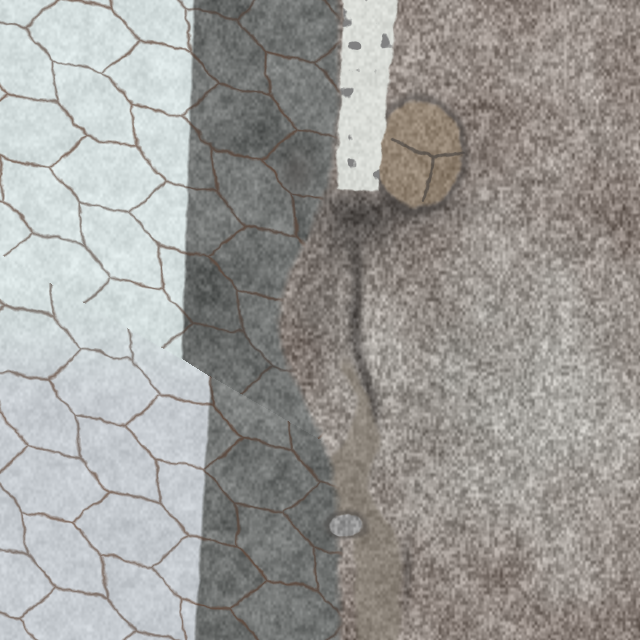
Give the GLSL for this texture, as a WebGL 1 fragment shader.

```glsl
precision highp float;
// Painted hexagonal pavers beside worn asphalt, with a white bar and a round patch.
uniform vec2 u_resolution;

// Paver lattice: two hexagons per cell, y measured downward
const vec2 STEP_A = vec2(0.124, 0.069);
const vec2 STEP_B = vec2(-0.083, 0.151);
const vec2 HEX_R = vec2(0.090, 0.010);
const vec2 HEX_BL = vec2(-0.045, 0.042);
const vec2 ORIGIN_UPPER = vec2(0.169, 0.273);
const vec2 ORIGIN_LOWER = vec2(0.163, 0.606);
const float JOINT_WIDTH = 0.0027;
const float GRAIN = 0.40;
const vec3 PAINT_UPPER = vec3(0.83, 0.87, 0.87);
const vec3 PAINT_LOWER = vec3(0.77, 0.79, 0.81);
const vec3 PAVER = vec3(0.44, 0.45, 0.445);
const vec3 JOINT = vec3(0.33, 0.28, 0.25);
const vec3 ASPHALT_WARM = vec3(0.555, 0.515, 0.49);
const vec3 ASPHALT_PALE = vec3(0.64, 0.63, 0.61);
const vec3 SAND = vec3(0.53, 0.50, 0.46);
const vec3 CLAY = vec3(0.56, 0.50, 0.43);
const vec3 STAIN = vec3(0.28, 0.265, 0.255);

float hash(vec2 p) {
  vec3 h = fract(p.xyx * 0.1031);
  h += dot(h, h.yzx + 33.33);
  return fract((h.x + h.y) * h.z);
}
float noise(vec2 p) {
  vec2 i = floor(p), f = fract(p);
  f = f * f * (3.0 - 2.0 * f);
  return mix(mix(hash(i), hash(i + vec2(1, 0)), f.x),
             mix(hash(i + vec2(0, 1)), hash(i + vec2(1, 1)), f.x), f.y);
}
float fbm(vec2 p) {
  float sum = 0.0, amp = 0.533;
  for (int i = 0; i < 4; i++) {
    sum += amp * noise(p);
    p = p * 2.03 + 17.1;
    amp *= 0.5;
  }
  return sum;
}
float bell(float x) { return exp(-x * x); }
float blob(vec2 p, vec2 c, vec2 r) { return bell(length((p - c) / r)); }
float inside(float d, float soft) { return 1.0 - smoothstep(-soft, soft, d); }

float segment(vec2 p, vec2 a, vec2 b) {
  vec2 e = b - a;
  return length(p - a - e * clamp(dot(p - a, e) / dot(e, e), 0.0, 1.0));
}
float slab(vec2 p, vec2 a, vec2 b) {
  vec2 n = normalize(vec2(a.y - b.y, b.x - a.x));
  return abs(dot(p, n)) - abs(dot(a, n));
}
// Symmetric hexagon from three consecutive corners
float hexagon(vec2 p, vec2 a, vec2 b, vec2 c) {
  return max(slab(p, a, b), max(slab(p, b, c), slab(p, c, -a)));
}
// Joint distance and random tone of the enclosing paver
vec2 pavers(vec2 p) {
  float det = STEP_A.x * STEP_B.y - STEP_A.y * STEP_B.x;
  vec2 cell = floor(vec2(p.x * STEP_B.y - p.y * STEP_B.x,
                         STEP_A.x * p.y - STEP_A.y * p.x) / det + 0.5);
  vec2 br = STEP_A - HEX_R, mid = 0.5 * (STEP_A + STEP_B);
  vec2 best = vec2(1, 0);
  for (int j = -1; j <= 1; j++) {
    for (int i = -1; i <= 1; i++) {
      vec2 id = cell + vec2(i, j);
      vec2 d = p - id.x * STEP_A - id.y * STEP_B;
      float wide = hexagon(d, HEX_R, br, HEX_BL);
      float tall = hexagon(d - mid, HEX_BL - mid, br - mid, HEX_BL + STEP_A - mid);
      if (wide < best.x) best = vec2(wide, hash(id + 40.0));
      if (tall < best.x) best = vec2(tall, hash(id + 90.5));
    }
  }
  return vec2(abs(best.x), best.y);
}

void main() {
  vec2 q = gl_FragCoord.xy / u_resolution;
  q.y = 1.0 - q.y;
  float px = 1.0 / u_resolution.y;
  float broad = fbm(q * 9.0) - 0.5, rough = fbm(q * 45.0 + 7.0) - 0.5;
  float speck = 0.6 * noise(q * vec2(240, 190)) + 0.4 * noise(q * 120.0 + 31.0) - 0.5;
  vec2 w = q + 0.012 * vec2(rough, fbm(q * 45.0 + 60.0) - 0.5);

  // Asphalt with stains and a winding crack
  float pale = blob(q, vec2(0.77, 0.62), vec2(0.27, 0.25));
  vec3 col = mix(ASPHALT_WARM, ASPHALT_PALE, clamp(pale + broad, 0.0, 1.0));
  col += GRAIN * speck + 0.16 * broad + 0.12 * rough;
  float stain = 0.85 * blob(w, vec2(0.56, 0.345), vec2(0.075, 0.05))
    + 0.5 * blob(w, vec2(0.65, 0.325), vec2(0.09, 0.025))
    + 0.35 * blob(w, vec2(0.5, 0.47), vec2(0.05, 0.12))
    + 0.6 * blob(w, vec2(0.635, 0.89), vec2(0.007, 0.05));
  float crackX = 0.556 + 0.03 * smoothstep(0.51, 0.67, q.y);
  stain += 0.8 * bell((w.x - crackX) / 0.011) * inside(abs(q.y - 0.53) - 0.14, 0.04);
  col = mix(col, STAIN + 0.25 * speck, clamp(stain * (0.9 + 0.7 * rough), 0.0, 0.9));

  // Sandy strip
  float sandX = 0.54 + 0.03 * (smoothstep(0.56, 0.64, q.y) - smoothstep(0.68, 0.74, q.y))
    + 0.05 * smoothstep(0.76, 0.86, q.y);
  float sandHalf = 0.009 + 0.026 * smoothstep(0.62, 0.72, q.y);
  float sand = inside(abs(w.x - sandX) - sandHalf, 0.006) * smoothstep(0.55, 0.58, q.y);
  col = mix(col, SAND + 0.13 * speck + 0.1 * rough, 0.85 * sand);

  // Round clay patch with a dark rim and forked cracks
  float disc = length((w - vec2(0.655, 0.241)) / vec2(0.066, 0.082)) - 1.0;
  col = mix(col, STAIN, 0.55 * bell((disc - 0.06) / 0.11));
  col = mix(col, CLAY + 0.2 * (speck + broad), 0.9 * inside(disc, 0.055));
  vec2 fork = vec2(0.677, 0.247);
  float crack = min(segment(w, fork, vec2(0.722, 0.238)),
    min(segment(w, fork, vec2(0.663, 0.315)), segment(w, fork, vec2(0.615, 0.217))));
  col = mix(col, STAIN, 0.65 * inside(crack - 0.0025, 0.0015));

  // Pavers, their lattice shifted across a slanted seam
  float lower = 1.0 - inside(q.y - 0.397 - 0.58 * q.x, px);
  vec2 tile = pavers(w - (lower > 0.5 ? ORIGIN_LOWER : ORIGIN_UPPER));
  vec3 stone = PAVER + 0.09 * (tile.y - 0.5) + 0.18 * (speck + rough);
  stone -= 0.10 * blob(q, vec2(0.335, 0.455), vec2(0.045, 0.06))
    + 0.09 * blob(q, vec2(0.43, 0.22), vec2(0.07, 0.04));

  // Painted stripe, joints and the ragged paver edge
  float stripeX = mix(0.303 - 0.034 * q.y, 0.363 - 0.058 * q.y, lower);
  float painted = inside(q.x - stripeX + 0.006 * rough, 0.0015 + px);
  vec3 paint = mix(PAINT_UPPER, PAINT_LOWER, lower * smoothstep(0.45, 0.65, q.y));
  stone = mix(stone, paint + 0.1 * (speck + rough) + 0.025 * (tile.y - 0.5), painted);
  float joint = inside(tile.x + 0.002 * rough - 0.7 * JOINT_WIDTH, 0.3 * JOINT_WIDTH + px);
  vec3 jointTone = JOINT + 0.13 * painted + vec3(0.14, 0.07, 0.03) * (broad + 0.1);
  stone = mix(stone, jointTone, joint * (0.9 + 0.5 * broad));
  stone = mix(stone, STAIN, 0.5 * blob(w, vec2(0.465, 0.27), vec2(0.026, 0.035)));
  float paverX = 0.53 - 0.095 * bell((q.y - 0.5) / 0.165);
  col = mix(col, stone, inside(w.x - paverX, 0.008));

  // Pale stone in the gutter
  float pebble = length((w - vec2(0.542, 0.82)) / vec2(0.028, 0.019)) - 1.0;
  col = mix(col, STAIN, 0.5 * bell(pebble / 0.25));
  col = mix(col, vec3(0.57) + 0.3 * speck, inside(pebble + 0.1, 0.1));

  // White bar with worn flecks
  float bar = max(max(0.538 - 0.045 * q.y - w.x, w.x - 0.619 + 0.09 * q.y), w.y - 0.296);
  float worn = smoothstep(0.41, 0.49, 0.55 * noise(q * vec2(75, 55) + 11.0) + 0.45 * rough);
  vec3 barTone = mix(vec3(0.85, 0.86, 0.84) + 0.12 * speck, vec3(0.5), worn);
  col = mix(col, barTone, inside(bar, 0.001 + px));
  gl_FragColor = vec4(clamp(col, 0.0, 1.0), 1.0);
}
```
